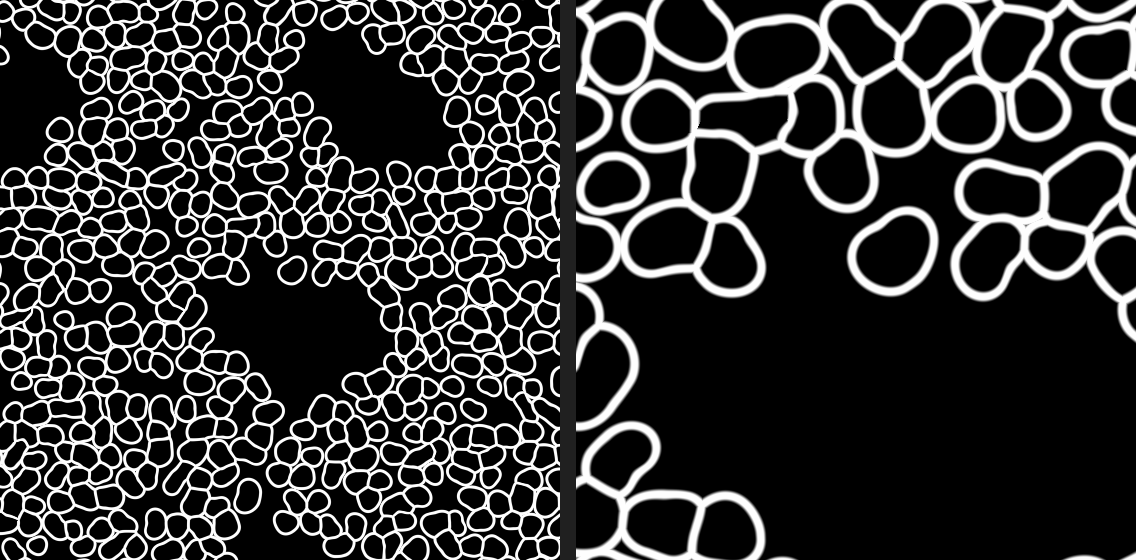
Left: the whole. Right: its middle third, enlarged.
Reproduce this pattern procedurally as a Shadertoy shader.

```glsl
// White outlines of packed, rounded cells on black, broken by dark clearings.
// Cells sit on a jittered, staggered grid; each is a wobbly capsule distance.
// Where two cells overlap, they are cut along one shared wall.

const vec3  BACKGROUND   = vec3(0.0);
const vec3  OUTLINE      = vec3(0.995);
const vec2  SPACING      = vec2(0.0455, 0.0415); // grid pitch
const float JITTER       = 0.25;    // shift in grid pitches
const float RADIUS_MIN   = 0.0155;
const float RADIUS_MAX   = 0.0215;
const float STRETCH      = 0.011;   // half length of the usual capsule core
const float LONG_STRETCH = 0.021;   // the same for the rare long cells
const float LONG_SHARE   = 0.035;
const float EMPTY_SHARE  = 0.09;    // sites left out at random
const float CLEARING     = -1.0;    // density below this stays empty
const float HALF_LINE    = 0.00265;
const float SOFTNESS     = 0.0012;
const float TAU          = 6.28319;
const float FAR          = 1.0;

// Integer hash giving three values from 0 to 1
vec3 hash3(ivec2 site, int salt) {
    uvec3 v = uvec3(ivec3(site, salt) + 512);
    v = v * 1664525u + 1013904223u;
    v.x += v.y * v.z;
    v.y += v.z * v.x;
    v.z += v.x * v.y;
    v ^= v >> 16u;
    v.x += v.y * v.z;
    v.y += v.z * v.x;
    v.z += v.x * v.y;
    return vec3(v >> 16u) / 65535.0;
}

// Broad warped waves whose troughs form the clearings
float density(vec2 p) {
    float across = sin(9.0 * p.x - 0.7 + 0.7 * sin(5.0 * p.y));
    float upward = sin(14.0 * p.y - 0.6 + 0.8 * sin(7.0 * p.x + 2.0));
    float detail = sin(dot(p, vec2(23.0, 17.0)));
    return across + upward + 0.3 * detail;
}

// Distance to one cell in x, outward direction in yz
vec3 cellDistance(vec2 p, ivec2 site) {
    vec3 place = hash3(site, 1);
    float stagger = 0.5 * float(site.y & 1);
    vec2 centre = vec2(site) + vec2(0.5 + stagger, 0.5);
    centre = (centre + JITTER * (2.0 * place.xy - 1.0)) * SPACING;
    if (place.z < EMPTY_SHARE || density(centre) < CLEARING)
        return vec3(FAR, 0.0, 0.0);

    vec3 form = hash3(site, 2);
    vec3 wobble = hash3(site, 3);
    float turn = TAU * form.x;
    vec2 axis = vec2(cos(turn), sin(turn));
    vec2 side = vec2(-axis.y, axis.x);
    vec2 q = vec2(dot(p - centre, axis), dot(p - centre, side));

    // Size and elongation
    float radius = mix(RADIUS_MIN, RADIUS_MAX, form.y);
    float core = STRETCH * form.z;
    if (wobble.z < LONG_SHARE) {
        core = LONG_STRETCH;
        radius *= 0.75;
    }

    // Uneven contour
    float angle = atan(q.y, q.x + 1e-6);
    radius *= 1.0 + 0.08 * sin(2.0 * angle + TAU * wobble.x)
                  + 0.065 * sin(3.0 * angle + TAU * wobble.y);

    q.x -= clamp(q.x, -core, core);
    float reach = length(q);
    vec2 normal = (axis * q.x + side * q.y) / max(reach, 1e-5);
    return vec3(reach - radius, normal);
}

// Distance to the nearest outline
float outlineDistance(vec2 p) {
    vec3 nearest = vec3(FAR, 0.0, 0.0);
    vec3 second = nearest;
    int row = int(floor(p.y / SPACING.y));
    for (int j = -2; j <= 2; j++) {
        int y = row + j;
        int column = int(floor(p.x / SPACING.x - 0.5 * float(y & 1)));
        for (int i = -2; i <= 2; i++) {
            vec3 cell = cellDistance(p, ivec2(column + i, y));
            if (cell.x < nearest.x) {
                second = nearest;
                nearest = cell;
            } else if (cell.x < second.x) {
                second = cell;
            }
        }
    }
    // Shared wall, scaled to a true distance by the angle between both sides
    float spread = max(length(nearest.yz - second.yz), 0.35);
    float wall = (nearest.x - second.x) / spread;
    return abs(max(nearest.x, wall));
}

void mainImage(out vec4 fragColor, in vec2 fragCoord) {
    vec2 p = fragCoord / iResolution.y;
    float soft = max(SOFTNESS, 0.6 / iResolution.y);
    float line = 1.0 - smoothstep(HALF_LINE - soft, HALF_LINE + soft, outlineDistance(p));
    fragColor = vec4(mix(BACKGROUND, OUTLINE, line), 1.0);
}
```
